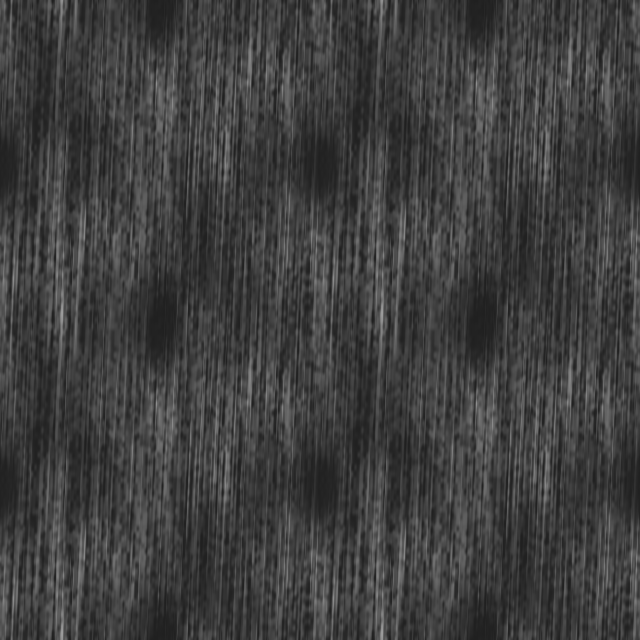
Write a Shadertoy shader that draws this texture.

```glsl
// Dark brushed fibres: fine leaning streaks over soft light and dark patches.

const float TILES = 2.0;                    // repeats across and down
const vec3 DARK = vec3(0.125);              // deepest tone
const vec3 LIGHT = vec3(0.54);              // tone of the fullest grain
const float LEAN = 0.04;                    // sideways drift of streaks per height
const vec2 PATCH_CELLS = vec2(10.0, 2.0);   // patch noise in one half-height row
const vec2 DAB_CELLS = vec2(110.0, 52.0);   // short soft flecks per tile
const vec2 FIBRE_CELLS = vec2(170.0, 4.0);  // long fibres per tile
const vec2 LINE_CELLS = vec2(190.0, 4.0);   // sparse bright lines per tile
const float PATCH_WAVE = 0.23;
const float PATCH_NOISE = 0.85;
const float PATCH_FRAY = 0.1;               // vertical raggedness of patch edges
const float FIBRE_SHARE = 0.58;             // fibres against flecks
const float LINE_GAIN = 0.16;
const float TAU = 6.2831853;

float hash(vec2 cell, float seed) {
    uint h = uint(cell.x) * 1597u + uint(cell.y) * 51749u + uint(seed) * 7919u;
    h = h * 747796405u + 2891336453u;
    h = ((h >> ((h >> 28u) + 4u)) ^ h) * 277803737u;
    h = (h >> 22u) ^ h;
    return float(h & 65535u) / 65535.0;
}

// Each vertical period moves the lattice sideways by skew cells.
float wrappedHash(vec2 cell, vec2 period, float skew, float seed) {
    cell.x -= skew * floor(cell.y / period.y);
    return hash(mod(cell, period), seed);
}

float noise(vec2 q, vec2 period, float skew, float seed) {
    vec2 cell = floor(q);
    vec2 f = fract(q);
    f = f * f * (3.0 - 2.0 * f);
    float a = wrappedHash(cell, period, skew, seed);
    float b = wrappedHash(cell + vec2(1.0, 0.0), period, skew, seed);
    float c = wrappedHash(cell + vec2(0.0, 1.0), period, skew, seed);
    float d = wrappedHash(cell + vec2(1.0, 1.0), period, skew, seed);
    return mix(mix(a, b, f.x), mix(c, d, f.x), f.y);
}

// Noise stretched along the leaning streak direction, period one tile.
// Each column is shifted along its length, so streak ends never line up.
float streaks(vec2 p, vec2 cells, float seed) {
    float drift = round(LEAN * cells.x);
    float x = p.x * cells.x - drift * p.y;
    float column = floor(x);
    vec2 level;
    for (int i = 0; i < 2; i++) {
        float c = column + float(i);
        // The shift is keyed to the column at the foot of the tile
        float foot = mod(c + drift * floor(p.y), cells.x);
        float shift = (hash(vec2(foot, 0.0), seed + 20.0) - 0.5) * sin(TAU * p.y);
        level[i] = noise(vec2(c, p.y * cells.y + shift), cells, -drift, seed);
    }
    return mix(level.x, level.y, smoothstep(0.0, 1.0, x - column));
}

// Soft patches, each half-height row shifted by half a tile.
float patches(vec2 p) {
    float wave = 0.5 * cos(TAU * (p.x - p.y))
               - 0.45 * cos(2.0 * TAU * p.y)
               - 0.4 * cos(2.0 * TAU * (p.x - 0.03));
    vec2 q = p * PATCH_CELLS * vec2(1.0, 2.0);
    float coarse = noise(q, PATCH_CELLS, PATCH_CELLS.x * 0.5, 1.0);
    float fine = noise(q * 2.0, PATCH_CELLS * 2.0, PATCH_CELLS.x, 2.0);
    float cloud = mix(coarse, fine, 0.35) - 0.5;
    return clamp(0.5 + PATCH_WAVE * wave + PATCH_NOISE * cloud, 0.06, 1.0);
}

void mainImage(out vec4 fragColor, in vec2 fragCoord) {
    vec2 p = fragCoord / iResolution.xy * TILES;

    // Flecks and fibres together form the grain
    float dabs = streaks(p, DAB_CELLS, 3.0);
    float fibres = streaks(p, FIBRE_CELLS, 4.0);
    float grain = smoothstep(0.05, 0.95, mix(dabs, fibres, FIBRE_SHARE));

    // Fibres fray the patch edges
    float fray = streaks(p, FIBRE_CELLS, 6.0) - 0.5;
    float tone = patches(p + vec2(0.0, PATCH_FRAY * fray));

    // Thin bright lines fade inside dark patches
    float lines = smoothstep(0.62, 0.95, streaks(p, LINE_CELLS, 5.0));

    vec3 color = mix(DARK, LIGHT, tone * grain);
    color += LINE_GAIN * lines * (0.25 + tone);
    fragColor = vec4(color, 1.0);
}
```
